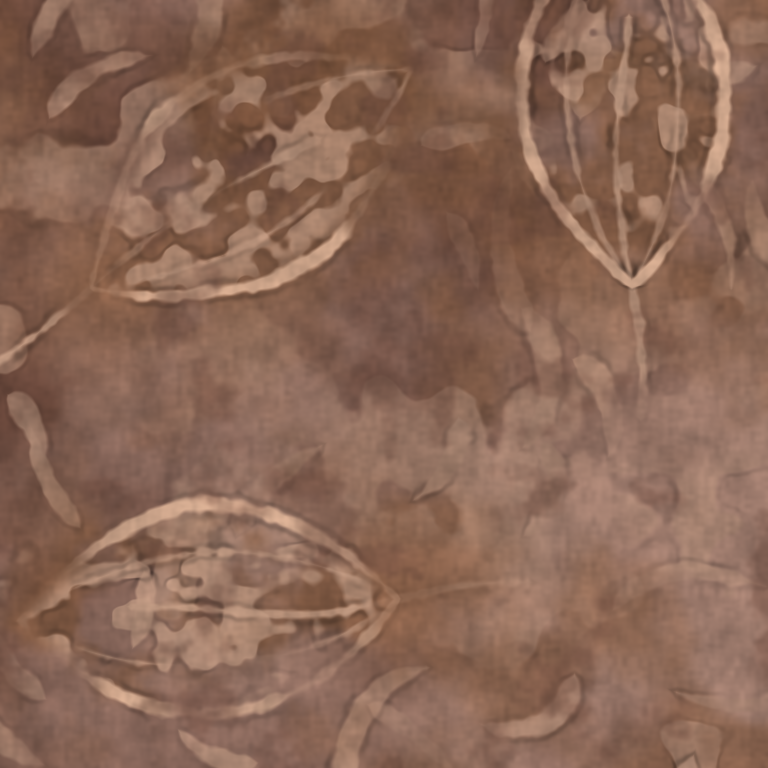
Reproduce this texture procedurally as a three.js fragment shader.

```glsl
// Worn woven damask: mauve-brown cloth with rust stains, pale curling ribbons
// and large gold-rimmed leaves. Shapes are signed distances laid over noise,
// with ragged edges, broken by wear and crossed with a soft thread grain.
varying vec2 vUv;

const vec3 SHADE  = vec3(0.39, 0.265, 0.22);
const vec3 MAUVE  = vec3(0.51, 0.385, 0.34);
const vec3 DUSTY  = vec3(0.61, 0.475, 0.42);
const vec3 RUST   = vec3(0.47, 0.32, 0.225);
const vec3 RIBBON = vec3(0.65, 0.515, 0.44);
const vec3 GOLD   = vec3(0.78, 0.63, 0.53);
const float SOFT = 0.003;         // half width of a smoothed edge
const float OUTLINE = 0.22;       // darkness of the drawn contours
const float RAGGED = 0.009;       // roughness of every edge
const float RIBBON_CELLS = 4.5;   // ribbon cells across the canvas
const float LEAF_LENGTH = 0.50;
const float LEAF_HALF = 0.135;
const float RIM = 0.0065;         // half width of the leaf rim
const float GRAIN = 0.08;
const float PI = 3.14159;

float ragged;    // edge offset at this point
float survival;  // how much of a contour is left at this point

float hash(vec2 p) {
  return fract(sin(dot(p, vec2(127.1, 311.7))) * 43758.5453);
}

float noise(vec2 p) {
  vec2 i = floor(p), f = fract(p);
  f = f * f * (3.0 - 2.0 * f);
  return mix(mix(hash(i), hash(i + vec2(1.0, 0.0)), f.x),
             mix(hash(i + vec2(0.0, 1.0)), hash(i + vec2(1.0, 1.0)), f.x), f.y);
}

float fbm(vec2 p) {
  float sum = 0.0, amp = 0.53;
  for (int i = 0; i < 4; i++) {
    sum += amp * noise(p);
    p = p * 2.03 + 17.3;
    amp *= 0.5;
  }
  return sum;
}

vec2 turn(vec2 p, float a) {
  float c = cos(a), s = sin(a);
  return vec2(c * p.x + s * p.y, c * p.y - s * p.x);
}

// Fill a ragged distance shape and draw a broken contour just outside it.
void paint(inout vec3 col, vec3 ink, float d, float opacity) {
  d += ragged;
  float contour = (d - 0.005) / 0.004;
  col *= 1.0 - OUTLINE * opacity * survival * exp(-contour * contour);
  col = mix(col, ink, opacity * (1.0 - smoothstep(-SOFT, SOFT, d)));
}

// Arc of nearly even width whose middle lies at the origin.
float arcDistance(vec2 p, float radius, float span, float width) {
  vec2 q = p + vec2(radius, 0.0);
  float t = atan(q.y, q.x) / span;
  float taper = (1.0 - pow(min(abs(t), 1.0), 5.0)) * (1.0 + 0.35 * t);
  return abs(length(q) - radius) - width * taper
       + max(abs(t) - 1.0, 0.0) * span * radius;
}

// Scattered ribbons, one or two per jittered cell.
void ribbons(inout vec3 col, vec2 p, float wear) {
  vec2 cell = floor(p * RIBBON_CELLS);
  for (int k = 0; k < 18; k++) {
    float n = float(k), layer = floor(n / 9.0);
    vec2 id = cell + vec2(mod(n, 3.0), mod(floor(n / 3.0), 3.0)) - 1.0;
    vec2 key = id + 31.7 * layer;
    vec2 mid = (id + vec2(hash(key), hash(key + 5.1))) / RIBBON_CELLS;
    float radius = mix(0.08, 0.28, hash(key + 9.2));
    float span = mix(0.05, 0.13, hash(key + 2.6)) / radius;
    float width = mix(0.009, 0.018, hash(key + 7.7));
    float d = arcDistance(turn(p - mid, 2.0 * PI * hash(key + 3.3)), radius, span, width);
    float shown = step(0.2 + 0.4 * layer, hash(key + 11.4));
    paint(col, RIBBON * mix(0.92, 1.06, hash(key + 4.8)), d, shown * wear);
  }
}

// A stained leaf along +x: busy motifs, broken veins, stem and worn rim.
void leaf(inout vec3 col, vec2 p, float seed) {
  float s = clamp(p.x / LEAF_LENGTH, 0.0, 1.0);
  float over = max(max(-p.x, p.x - LEAF_LENGTH), 0.0);
  float halfWidth = LEAF_HALF * 4.0 * s * (1.0 - s);
  float edge = (abs(p.y) - halfWidth) * 0.85 + over;
  float inside = 1.0 - smoothstep(-0.03, 0.01, edge);
  float stain = exp(-12.0 * max(edge, 0.0)) * smoothstep(0.35, 0.65, fbm(p * 11.0 + seed * 7.0));
  col = mix(col, RUST, 0.75 * stain);
  col = mix(col, vec3(0.55, 0.385, 0.29), 0.6 * exp(-110.0 * dot(p, p)));

  float motif = 0.65 * noise(p * vec2(20.0, 32.0) + seed * 13.0) + 0.35 * noise(p * 55.0);
  paint(col, mix(RIBBON, GOLD, 0.4), (0.58 - motif) * 0.06, 0.75 * inside);

  float faded = smoothstep(0.30, 0.65, noise(p * 11.0 + seed * 3.0));
  float vein = abs(abs(p.y) - 0.55 * halfWidth) - 0.003 + over;
  paint(col, mix(RIBBON, GOLD, 0.5), vein, 0.65 * faded);
  float stem = abs(p.y - 0.012 * sin(p.x * 12.0)) - 0.0045
             + max(max(-0.17 - p.x, p.x - 0.7 * LEAF_LENGTH), 0.0);
  paint(col, mix(RIBBON, GOLD, 0.6), stem, 0.15 + 0.65 * faded);
  float open = 1.0 - smoothstep(0.72, 0.92, s);
  paint(col, GOLD, abs(edge) - RIM * (0.7 + 0.5 * faded) + over, open * (0.2 + 0.75 * faded));
}

void main() {
  vec2 p = vUv;
  vec2 wobble = vec2(noise(p * 7.0), noise(p * 7.0 + 40.0)) - 0.5;
  ragged = RAGGED * (0.6 * noise(p * 45.0) + 0.4 * noise(p * 100.0) - 0.5);
  survival = smoothstep(0.25, 0.75, noise(p * 28.0 + 8.0));

  // Cloth: lighter toward the lower right, with clouds and stains.
  float light = fbm(p * 6.0) + 0.32 * (p.x - p.y) + 0.02;
  vec3 col = mix(SHADE, MAUVE, smoothstep(0.10, 0.48, light));
  col = mix(col, DUSTY, smoothstep(0.42, 0.85, light));
  col = mix(col, RUST, 0.6 * smoothstep(0.50, 0.70, fbm(p * 5.0 + 23.0)));

  // Flat scraps of pattern, then ribbons and the three leaves.
  float wear = mix(0.2, 0.9, smoothstep(0.32, 0.66, fbm(p * 9.0 + 61.0)));
  float scrap = 0.7 * noise((p + 0.04 * wobble) * 9.0 + 3.0) + 0.3 * noise(p * 22.0);
  paint(col, RIBBON * 0.97, (0.62 - scrap) * 0.13, 0.75 * wear);
  ribbons(col, p + 0.03 * wobble, wear);
  for (int i = 0; i < 3; i++) {
    float n = float(i);
    vec2 base = vec2(fract(0.12 + 0.70 * n), 0.63 - 0.41 * step(1.5, n));
    leaf(col, turn(p + 0.010 * wobble - base, 0.6 + 0.7 * n + 0.3 * n * n), n + 1.0);
  }

  // Dark smudges, rubbed patches and soft upright threads.
  col = mix(col, SHADE, 0.45 * smoothstep(0.54, 0.74, fbm(p * 14.0 + 77.0)));
  float rubbed = fbm(p * 26.0 + 9.0) - 0.47;
  float thread = 0.6 * noise(p * vec2(150.0, 65.0)) + 0.4 * noise(p * vec2(80.0, 170.0)) - 0.5;
  col *= 1.02 + 0.30 * rubbed + 2.0 * GRAIN * thread;
  gl_FragColor = vec4(clamp(col, 0.0, 1.0), 1.0);
}
```
